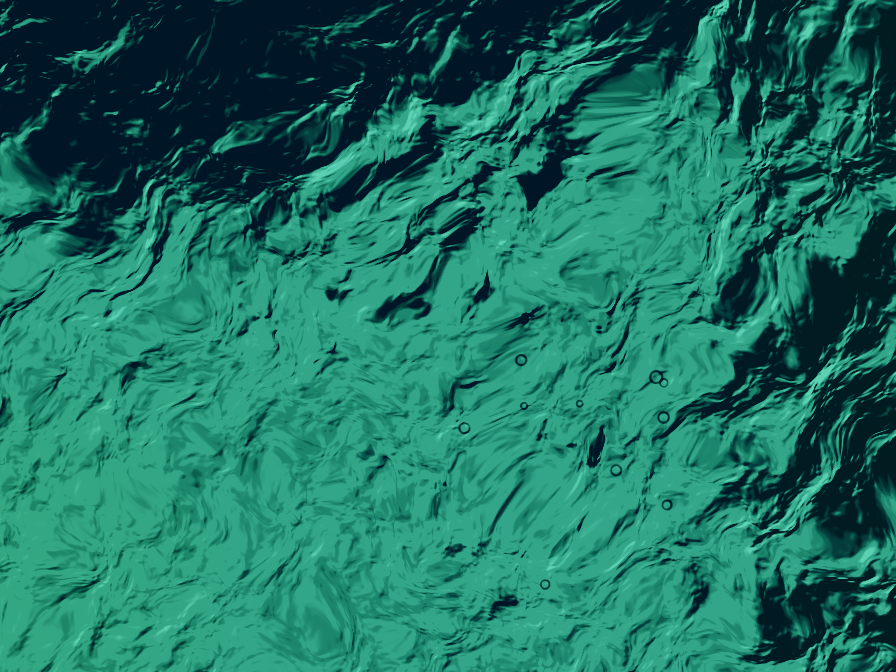
A WebGL 2 fragment shader for this texture:

```glsl
#version 300 es
precision highp float;
// Rippled green water, deep and dark along the top and the right side.
// A warped, stretched noise height field is lit by its slope; a depth mask
// sets brightness and contrast, and a tone ramp turns the result into colour.

uniform vec2 u_resolution;
out vec4 fragColor;

float hash(vec2 p) {
  vec3 q = fract(p.xyx * 0.1031);
  q += dot(q, q.yzx + 33.33);
  return fract((q.x + q.y) * q.z);
}

float noise(vec2 p) {
  vec2 i = floor(p), f = fract(p);
  f = f * f * f * (f * (f * 6.0 - 15.0) + 10.0);
  return mix(mix(hash(i), hash(i + vec2(1, 0)), f.x),
             mix(hash(i + vec2(0, 1)), hash(i + vec2(1, 1)), f.x), f.y);
}

float fbm(vec2 p) {
  return (noise(p) * 4.0 + noise(p * 2.1 + 19.0) * 2.5 + noise(p * 4.3 + 47.0) * 1.5) / 8.0;
}

// Coordinates whose x axis runs along the given angle
vec2 along(vec2 p, float angle) {
  float c = cos(angle), s = sin(angle);
  return vec2(c * p.x + s * p.y, c * p.y - s * p.x);
}

vec2 swirl(vec2 p) {
  p += 0.07 * (vec2(noise(p * 6.0 + 40.0), noise(p * 6.0 + 71.0)) - 0.5);
  p += 0.030 * (vec2(noise(p * 17.0 + 13.0), noise(p * 17.0 + 95.0)) - 0.5);
  return p + 0.012 * (vec2(noise(p * 45.0 + 27.0), noise(p * 45.0 + 58.0)) - 0.5);
}

// Octaves of ripples with equal steepness, rounder as they get finer
float ripples(vec2 p, float angle) {
  vec2 q = along(p, angle) + 4.0;
  float height = 0.0, freq = 19.0;
  for (int i = 0; i < 5; i++) {
    float stretch = 0.48 + 0.08 * float(i);
    height += noise(q * freq * vec2(stretch, 1.0) + float(i) * 17.0) / freq;
    q = along(q, i % 2 == 0 ? 0.35 : -0.5);
    freq *= 1.75;
  }
  return height;
}

// Share of steep ripples: the right side and the lower left
float steepness(vec2 p) {
  return max(smoothstep(0.85, 1.15, p.x),
             smoothstep(0.65, 0.2, p.x) * smoothstep(0.8, 0.45, p.y));
}

float surface(vec2 p) {
  vec2 q = swirl(p);
  return mix(ripples(q, 0.55), ripples(q, 1.05), steepness(p));
}

float segment(vec2 p, vec2 a, vec2 b) {
  vec2 d = b - a;
  return length(p - a - d * clamp(dot(p - a, d) / dot(d, d), 0.0, 1.0));
}

vec3 waterColour(float tone, float blue) {
  vec3 c = mix(vec3(0.0, 0.11, 0.13), vec3(0.0, 0.085, 0.15), blue);
  c = mix(c, vec3(0.02, 0.24, 0.24), smoothstep(0.16, 0.40, tone));
  c = mix(c, vec3(0.04, 0.38, 0.32), smoothstep(0.40, 0.56, tone));
  c = mix(c, vec3(0.11, 0.53, 0.43), smoothstep(0.56, 0.70, tone));
  c = mix(c, vec3(0.20, 0.65, 0.54), smoothstep(0.74, 0.90, tone));
  return mix(c, vec3(0.36, 0.82, 0.70), smoothstep(1.06, 1.55, tone));
}

void main() {
  vec2 p = gl_FragCoord.xy / u_resolution.y;
  float pixel = 1.0 / u_resolution.y;
  vec2 q = swirl(p);

  // Light on the ripples
  vec2 reach = vec2(-0.65, 0.76) * 0.0013;
  float slope = (surface(p + reach) - surface(p - reach)) / 0.0026;

  // Depth: a slanted upper edge, a ragged right side and one long strand
  float patches = fbm(along(q, 0.6) * vec2(4.0, 8.0) + 11.0) - 0.5;
  float streaks = mix(fbm(along(q, 0.6) * vec2(13.0, 29.0) + 31.0),
                      fbm(along(q, 1.0) * vec2(10.0, 25.0) + 63.0),
                      smoothstep(0.85, 1.15, p.x)) - 0.5 - 0.05 * slope;
  float shore = 0.73 + 0.17 * smoothstep(0.25, 0.85, p.x);
  float top = smoothstep(-0.16, 0.12, p.y - shore + 0.17 * patches + 0.40 * streaks);
  float side = smoothstep(1.02, 1.34, p.x + 0.22 * patches + 0.75 * streaks
                          - 0.4 * (p.y - 0.3) * (p.y - 0.3));
  float strand = smoothstep(0.045, 0.01, segment(q, vec2(0.60, 0.57), vec2(0.88, 0.78)));
  float deep = max(max(0.98 * top, 0.97 * side), strand * smoothstep(-0.06, 0.12, streaks));
  float open = smoothstep(0.1, 0.75, p.y + 0.6 * p.x - 0.25);
  deep = max(deep, 0.85 * open * smoothstep(0.23, 0.33, streaks + 0.3 * patches));

  // Rough water where light and deep meet, sharp troughs and lit crests
  float nearEdge = max(smoothstep(0.35, 0.0, abs(p.y - shore + 0.04)),
                       smoothstep(0.85, 1.15, p.x));
  float contrast = 0.13 + 0.09 * nearEdge + 0.40 * deep * (1.0 - deep);
  float tone = mix(0.86, 0.0, deep) + 0.2 * patches * (1.0 - deep) + contrast * slope;
  tone -= (0.09 + 0.28 * nearEdge) * smoothstep(0.9, 1.9, -slope);
  tone += 0.38 * deep * smoothstep(0.7, 1.9, slope) * smoothstep(0.15, -0.15, patches);

  // Glinting grain and thin curled lines in the shallow water
  float grain = fbm(q * vec2(62.0, 54.0) + 7.0) - 0.5;
  float curl = abs(noise(q * 33.0 + 81.0) - 0.5);
  tone += (1.0 - deep) * (0.42 * grain - 0.10 * smoothstep(0.09, 0.0, curl) + 0.02);

  // Small round bubbles
  for (int i = 0; i < 10; i++) {
    vec2 id = vec2(float(i) * 3.7, 5.0);
    vec2 centre = vec2(0.68, 0.12) + vec2(0.35, 0.40) * vec2(hash(id), hash(id + 9.0));
    float radius = 0.004 + 0.005 * hash(id + 23.0);
    float d = length(p - centre);
    tone -= 0.6 * smoothstep(0.0015 + pixel, 0.0, abs(d - radius));
    tone += 0.25 * smoothstep(radius * 0.5 + pixel, 0.0, length(p - centre - radius * 0.3));
  }

  vec3 colour = waterColour(tone, smoothstep(1.35, 0.8, p.x));
  colour.b -= 0.03 * smoothstep(0.6, 0.0, p.x) * smoothstep(0.6, 0.2, p.y);
  fragColor = vec4(colour, 1.0);
}
```
